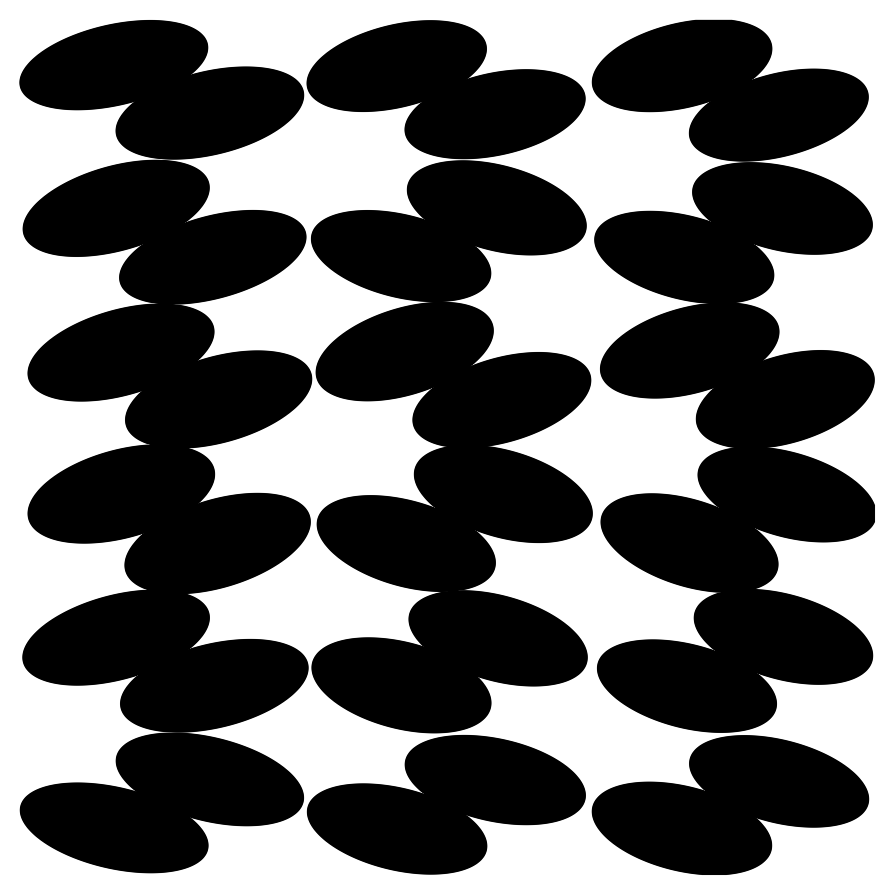
Give the GLSL for this pattern, as a WebGL 1 fragment shader.

```glsl
precision highp float;
// Three chains of tilted black ellipses, joined in mirrored pairs on white.

uniform vec2 u_resolution;

const vec3 PAPER = vec3(1.0);
const vec3 INK = vec3(0.0);
const int COLUMNS = 3;
const int ROWS = 6;                               // pairs per column
const vec2 FIRST_PAIR = vec2(0.1852, 0.8997);     // centre of the top left pair
const vec2 PITCH = vec2(0.3174, 0.1595);          // spacing between pairs
const vec2 HALF_STEP = vec2(0.0541, 0.0270);      // pair centre to ellipse centre
const vec2 RADII = vec2(0.1030, 0.0477);
const float FIRST_COLUMN_STRETCH = 1.045;
const float TILT = 0.258;
const float SWAY = 0.0046;                        // sideways drift down the columns
const float SWAY_TILT = 0.022;
const float SWAY_RATE = 1.17;
const float SWAY_PEAK_ROW = 2.6;
const float TILT_JITTER = 0.025;
const float RADIUS_JITTER = 0.025;
const float SHIFT_JITTER = 0.0013;
const vec2 CROP_MIN = vec2(0.010, 0.0234);
const vec2 CROP_MAX = vec2(0.9766, 0.9779);
const float EDGE_PIXELS = 1.2;

// Layered sines: a repeatable value from -1 to 1 for each ellipse
float wobble(vec3 id, float seed) {
    return 0.6 * sin(dot(id, vec3(2.1, 3.7, 5.3)) + seed)
         + 0.4 * sin(dot(id, vec3(4.9, 1.3, 2.7)) + 2.3 * seed);
}

// First-order signed distance to an ellipse
float ellipseDistance(vec2 p, vec2 radii) {
    vec2 q = p / radii;
    return (dot(q, q) - 1.0) / max(2.0 * length(q / radii), 1e-4);
}

float boxDistance(vec2 p, vec2 low, vec2 high) {
    vec2 d = max(low - p, p - high);
    return max(d.x, d.y);
}

vec2 rotate(vec2 p, float angle) {
    float c = cos(angle), s = sin(angle);
    return vec2(c * p.x + s * p.y, c * p.y - s * p.x);
}

// +1 leans up to the right, -1 is the mirrored pair
float pairLean(float column, float row) {
    bool lastRow = row > 4.5;
    bool innerRow = row > 0.5 && abs(row - 2.0) > 0.5;
    return lastRow || (column > 0.5 && innerRow) ? -1.0 : 1.0;
}

float pairDistance(vec2 p, float column, float row) {
    float lean = pairLean(column, row);
    float sway = cos(SWAY_RATE * (row - SWAY_PEAK_ROW));
    vec2 centre = FIRST_PAIR + PITCH * vec2(column, -row);
    centre.x += SWAY * sway;

    float nearest = 1.0;
    for (int i = 0; i < 2; i++) {
        float side = 2.0 * float(i) - 1.0;
        vec3 id = vec3(column, row, side);
        vec2 offset = side * HALF_STEP * vec2(1.0, -lean);
        offset += SHIFT_JITTER * vec2(wobble(id, 1.0), wobble(id, 2.0));
        vec2 radii = RADII;
        radii.x *= column < 0.5 ? FIRST_COLUMN_STRETCH : 1.0;
        radii.y *= 1.0 + RADIUS_JITTER * (sway + wobble(id, 3.0));
        float angle = TILT + SWAY_TILT * sway + TILT_JITTER * wobble(id, 4.0);
        vec2 local = rotate(p - centre - offset, lean * angle);
        nearest = min(nearest, ellipseDistance(local, radii));
    }
    return nearest;
}

void main() {
    float size = min(u_resolution.x, u_resolution.y);
    vec2 p = (gl_FragCoord.xy - 0.5 * u_resolution) / size + 0.5;

    float shape = 1.0;
    for (int column = 0; column < COLUMNS; column++) {
        for (int row = 0; row < ROWS; row++) {
            shape = min(shape, pairDistance(p, float(column), float(row)));
        }
    }

    // Trim the outermost ellipses to the printed area
    shape = max(shape, boxDistance(p, CROP_MIN, CROP_MAX));

    float halfEdge = 0.5 * EDGE_PIXELS / size;
    float paper = smoothstep(-halfEdge, halfEdge, shape);
    gl_FragColor = vec4(mix(INK, PAPER, paper), 1.0);
}
```
